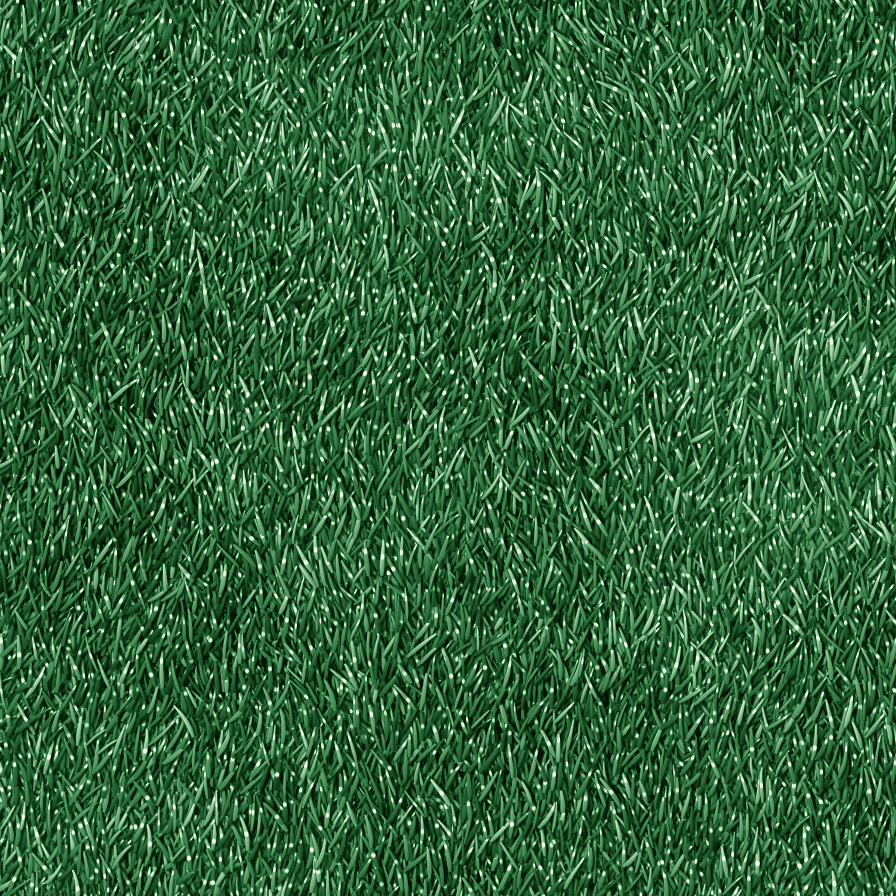
This texture is drawn by a three.js fragment shader. Its source:

```glsl
// Dense artificial turf: layered, leaning grass blades with soft shadows and glossy glints.
varying vec2 vUv;

#define LAYERS 7
#define CELL vec2(0.0105, 0.026)  // one blade per cell and layer
#define HALF_LENGTH 0.022         // longest blade, half
#define HALF_WIDTH 0.0029         // widest blade, half
#define EDGE 0.0008               // edge softness
#define LEAN 0.1                  // mean tilt from upright, radians
#define LEAN_SPREAD 0.95          // tilt of single blades
#define TONE_SPREAD 2.5           // brightness range of single blades
#define SHADOW 0.58               // darkness of shadows between blades
#define GLINT_SHARE 0.75          // share of upper blades with a glint
#define CONTRAST 1.2              // stretch of all tones
#define BRIGHTNESS 2.36           // middle tone after the stretch

vec4 hash4(vec2 p) {
  vec4 q = fract(p.xyxy * vec4(0.1031, 0.1030, 0.0973, 0.1099));
  q += dot(q, q.wzxy + 33.33);
  return fract((q.xxyz + q.yzzw) * q.zywx);
}

float cornerSlope(vec2 corner, vec2 offset) {
  return dot(hash4(corner + 7.0).xy * 2.0 - 1.0, offset);
}

float gradientNoise(vec2 p) {
  vec2 i = floor(p), f = fract(p);
  vec2 u = f * f * f * (f * (f * 6.0 - 15.0) + 10.0);
  vec2 e = vec2(0.0, 1.0);
  float low = mix(cornerSlope(i, f), cornerSlope(i + e.yx, f - e.yx), u.x);
  float high = mix(cornerSlope(i + e.xy, f - e.xy), cornerSlope(i + e.yy, f - e.yy), u.x);
  return mix(low, high, u.y);
}

// Tone 0 to 6 runs from the deep gaps to the brightest glints.
vec3 turfColor(float tone) {
  vec3 c = vec3(0.01, 0.08, 0.02);
  c = mix(c, vec3(0.06, 0.25, 0.09), clamp(tone, 0.0, 1.0));
  c = mix(c, vec3(0.15, 0.39, 0.21), clamp(tone - 1.0, 0.0, 1.0));
  c = mix(c, vec3(0.25, 0.53, 0.31), clamp(tone - 2.0, 0.0, 1.0));
  c = mix(c, vec3(0.41, 0.65, 0.46), clamp(tone - 3.0, 0.0, 1.0));
  c = mix(c, vec3(0.71, 0.87, 0.72), clamp(tone - 4.0, 0.0, 1.0));
  return mix(c, vec3(0.95, 0.99, 0.89), clamp(tone - 5.0, 0.0, 1.0));
}

// Lays one blade and its shadow over the tone below; d is the offset from its centre.
float layBlade(float tone, vec2 d, vec4 shape, vec4 look, float depth, float flow) {
  float angle = LEAN + flow + (shape.z + shape.w - 1.0) * LEAN_SPREAD;
  angle = clamp(angle, -1.2, 1.2);
  vec2 dir = vec2(sin(angle), cos(angle));
  float along = dot(d, dir);
  float across = dot(d, vec2(dir.y, -dir.x)) + (look.y - 0.5) * 7.0 * along * along;

  float halfLength = HALF_LENGTH * mix(0.6, 1.0, look.x);
  float t = clamp(along / halfLength * 0.5 + 0.5, 0.0, 1.0);
  float taper = mix(0.6, 1.0, smoothstep(0.0, 0.3, t)) * mix(1.0, 0.4, t * t);
  float width = HALF_WIDTH * mix(0.5, 1.0, look.y) * taper;
  float ends = 1.0 - smoothstep(-EDGE, EDGE, abs(along) - halfLength + EDGE);
  float body = ends * (1.0 - smoothstep(-EDGE, EDGE, abs(across) - width));
  float shadow = ends * (1.0 - smoothstep(0.0, 0.0033, abs(across - 0.0012) - width));

  // Random brightness, darker root, one lit side
  float side = clamp(across / width, -1.0, 1.0);
  float bladeTone = mix(2.2, 3.0, depth) + (look.z - 0.5) * TONE_SPREAD;
  bladeTone += mix(-0.8, 0.4, t) - 0.4 * side;

  // Short glossy spot towards the tip
  float spot = abs(t - mix(0.3, 0.97, shape.z)) * 2.0 * halfLength;
  float glint = 1.0 - smoothstep(0.0012, 0.0046, spot + 0.6 * abs(across));
  glint *= step(1.0 - GLINT_SHARE, look.w) * step(0.3, depth);
  bladeTone = mix(bladeTone, 5.6, glint * mix(0.55, 1.0, look.x));

  return mix(tone * (1.0 - SHADOW * shadow), bladeTone, body);
}

void main() {
  float flow = 0.7 * gradientNoise(vUv * 4.0) + 0.5 * gradientNoise(vUv * 11.0 + 5.0);
  float patches = 0.6 * gradientNoise(vUv * 3.0 + 20.0) + 0.5 * gradientNoise(vUv * 9.0 + 40.0);
  float tone = 0.2;

  // Blades from the bottom layer to the top
  for (int layer = 0; layer < LAYERS; layer++) {
    float level = float(layer);
    float depth = level / float(LAYERS - 1);
    vec2 grid = vUv / CELL + level * vec2(0.37, 0.61) + 3.0;
    for (int y = -1; y <= 1; y++) {
      for (int x = -2; x <= 2; x++) {
        vec2 id = floor(grid) + vec2(float(x), float(y));
        vec4 shape = hash4(id + level * vec2(37.0, 53.0));
        vec4 look = hash4(id + level * vec2(61.0, 29.0) + 211.0);
        vec2 d = (grid - id - shape.xy) * CELL;
        tone = layBlade(tone, d, shape, look, depth, flow);
      }
    }
  }
  float stretched = (tone + patches - 2.05) * CONTRAST + BRIGHTNESS;
  gl_FragColor = vec4(turfColor(stretched), 1.0);
}
```
